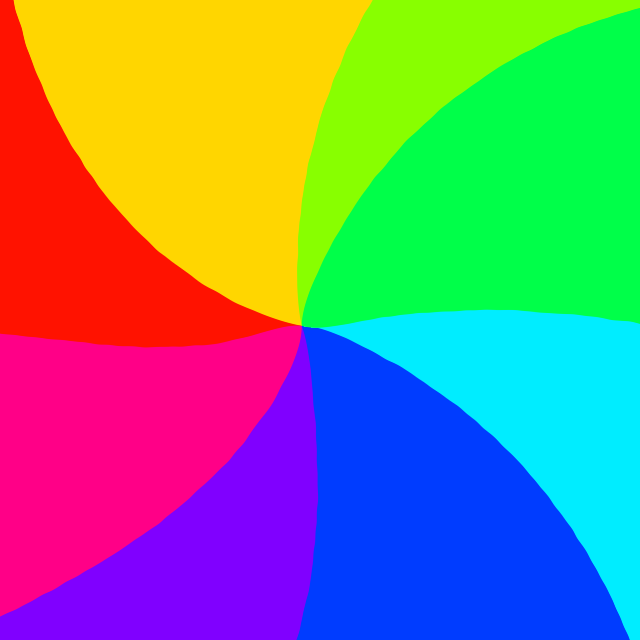
Give the GLSL for this background, as a three.js fragment shader.

```glsl
varying vec2 vUv;

const float TAU = 6.2831853;
const int SECTORS = 8;
const vec2 HUB = vec2(0.4714, 0.4909);
const float HUB_CURL = 0.05;      // radius over which edges bend near the hub
const float EDGE_SOFTNESS = 0.001;
const float WOBBLE_SIZE = 0.0022;
const float WOBBLE_FREQUENCY = 34.0;

const vec3 GREEN = vec3(0.0, 1.0, 0.285);
const vec3 LIME = vec3(0.535, 1.0, 0.0);
const vec3 YELLOW = vec3(1.0, 0.84, 0.0);
const vec3 RED = vec3(1.0, 0.07, 0.0);
const vec3 MAGENTA = vec3(1.0, 0.0, 0.53);
const vec3 PURPLE = vec3(0.5, 0.0, 1.0);
const vec3 BLUE = vec3(0.0, 0.235, 1.0);
const vec3 CYAN = vec3(0.0, 0.93, 1.0);

// Edge curves: base angle, linear sweep, quadratic sweep, bend at the hub
const vec4 GREEN_EDGE = vec4(0.183, -0.335, 0.0, -0.48);
const vec4 LIME_EDGE = vec4(1.305, -0.76, 0.0, 0.25);
const vec4 YELLOW_EDGE = vec4(1.69, -0.64, 0.0, 0.1);
const vec4 RED_EDGE = vec4(2.905, -1.02, 0.18, 0.05);
const vec4 MAGENTA_EDGE = vec4(3.53, -1.28, 1.08, -0.5);
const vec4 PURPLE_EDGE = vec4(4.478, -1.257, 0.593, 0.25);
const vec4 BLUE_EDGE = vec4(4.885, -0.2, -0.38, 0.18);
const vec4 CYAN_EDGE = vec4(5.987, -0.66, 0.0, 0.3);

vec2 hashGradient(vec2 cell) {
  float angle = TAU * fract(sin(dot(cell, vec2(127.1, 311.7))) * 43758.5);
  return vec2(cos(angle), sin(angle));
}

float gradientNoise(vec2 p) {
  vec2 cell = floor(p);
  vec2 f = fract(p);
  vec2 blend = f * f * f * (f * (f * 6.0 - 15.0) + 10.0);
  vec2 right = vec2(1.0, 0.0);
  vec2 up = vec2(0.0, 1.0);
  float bottom = mix(dot(hashGradient(cell), f),
                     dot(hashGradient(cell + right), f - right), blend.x);
  float top = mix(dot(hashGradient(cell + up), f - up),
                  dot(hashGradient(cell + 1.0), f - 1.0), blend.x);
  return mix(bottom, top, blend.y);
}

float edgeAngle(vec4 edge, float radius) {
  return dot(edge, vec4(1.0, radius, radius * radius, exp(-radius / HUB_CURL)));
}

void main() {
  vec3 colors[SECTORS + 1];
  colors[0] = GREEN;
  colors[1] = LIME;
  colors[2] = YELLOW;
  colors[3] = RED;
  colors[4] = MAGENTA;
  colors[5] = PURPLE;
  colors[6] = BLUE;
  colors[7] = CYAN;
  colors[8] = GREEN;

  // The last edge repeats the first one full turn later
  vec4 edges[SECTORS + 1];
  edges[0] = GREEN_EDGE;
  edges[1] = LIME_EDGE;
  edges[2] = YELLOW_EDGE;
  edges[3] = RED_EDGE;
  edges[4] = MAGENTA_EDGE;
  edges[5] = PURPLE_EDGE;
  edges[6] = BLUE_EDGE;
  edges[7] = CYAN_EDGE;
  edges[8] = GREEN_EDGE + vec4(TAU, 0.0, 0.0, 0.0);

  // Polar position, with the angle measured from the first edge
  vec2 p = vUv - HUB;
  float radius = max(length(p), 0.00001);
  float startAngle = edgeAngle(edges[0], radius);
  float turn = mod(atan(p.y, p.x) - startAngle, TAU);

  // Uneven, hand-cut borders
  float wobble = WOBBLE_SIZE * gradientNoise(vUv * WOBBLE_FREQUENCY);
  wobble *= smoothstep(0.02, 0.15, radius);

  // Paint the sectors counterclockwise, each over the one before
  vec3 color = CYAN;
  for (int i = 0; i <= SECTORS; i++) {
    float sweep = turn - edgeAngle(edges[i], radius) + startAngle;
    float side = radius * sweep + wobble;
    color = mix(color, colors[i], smoothstep(-EDGE_SOFTNESS, EDGE_SOFTNESS, side));
  }

  gl_FragColor = vec4(color, 1.0);
}
```
